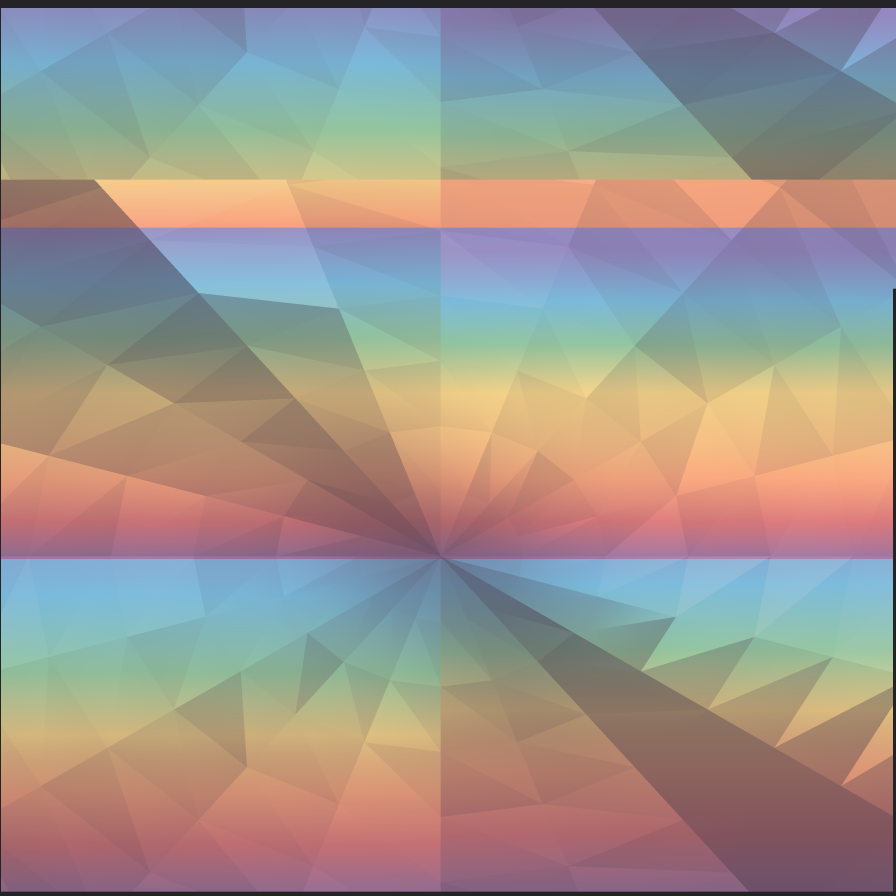
A Shadertoy shader for this background:

```glsl
// Faceted radial fan of translucent triangles over stacked spectral gradient bands.
#define CENTER vec2(0.492, 0.379)
#define FAN_STRETCH vec2(1.0, 0.79)
#define SECTORS 20.0
#define RING_STEP 0.092
#define FACET_CONTRAST 0.15
#define TOP_EDGE 0.991
#define PEACH_EDGE 0.7995
#define UPPER_EDGE 0.746
#define LOWER_EDGE 0.3763
#define FRAME_COLOR vec3(0.14, 0.14, 0.15)
#define SHADOW_COLOR vec3(0.29, 0.23, 0.29)
#define SAMPLES 3

const float TAU = 6.2831853;

// Shadow strength of each sector, counterclockwise; negative values lighten
const float SECTOR_SHADE[20] = float[20](
    0.02, 0.06, 0.15, 0.05, -0.03, 0.04, 0.28, 0.47, 0.34, 0.18,
    0.00, 0.06, 0.19, 0.09, 0.02, 0.17, 0.20, 0.48, 0.14, -0.10);

float hash(vec3 p) {
    p = fract(p * vec3(0.1031, 0.1130, 0.0973));
    p += dot(p, p.yzx + 33.33);
    return fract((p.x + p.y) * p.z);
}

// Purple, blue, green, yellow, orange, red, mauve
vec3 spectrum(float t) {
    const vec3 stops[7] = vec3[7](
        vec3(0.58, 0.54, 0.76), vec3(0.48, 0.73, 0.86), vec3(0.58, 0.77, 0.62),
        vec3(0.96, 0.83, 0.54), vec3(0.98, 0.66, 0.50), vec3(0.86, 0.48, 0.49),
        vec3(0.62, 0.46, 0.64));
    float x = clamp(t, 0.0, 0.999) * 6.0;
    int i = int(x);
    return mix(stops[i], stops[i + 1], fract(x));
}

// Signed shade of the triangle that contains p
float facetShade(vec2 p) {
    vec2 q = (p - CENTER) / FAN_STRETCH;
    float r = length(q);
    float turn = fract(atan(q.y, q.x) / TAU + 1.0) * SECTORS;
    int sector = min(int(turn), 19);

    // Straight chords and diagonals inside the sector
    float halfAngle = 0.5 * TAU / SECTORS;
    float a = (fract(turn) - 0.5) * 2.0 * halfAngle;
    float h = r * cos(a) / cos(halfAngle) / RING_STEP;
    float side = tan(a) / tan(halfAngle);
    float ring = floor(h);
    float outer = step(h * side, -ring + (h - ring) * (2.0 * ring + 1.0));

    float shade = SECTOR_SHADE[sector];
    if (sector == 6 && ring + 0.5 * outer > 4.25) shade = -0.12;
    if (sector == 18) shade += mix(-0.13, 0.13, outer) * smoothstep(2.0, 3.0, h);

    // Random tint, with a soft ramp across each triangle
    float tint = hash(vec3(float(sector), ring, outer) + 7.0) - 0.5;
    float ramp = (fract(h) - 0.5) * (outer - 0.5) + 0.12 * side;
    shade += FACET_CONTRAST * (tint + 0.35 * ramp) * smoothstep(0.02, 0.16, r);

    // Dim core, stretched along the falling diagonal
    vec2 d = p - CENTER;
    vec2 core = vec2(d.x - d.y, d.x + d.y) / vec2(0.27, 0.16);
    return shade + 0.36 * exp(-dot(core, core)) * (1.0 - max(shade, 0.0));
}

// Gradient phase of the band at p, and how dull that band is
vec2 bandPhase(vec2 p) {
    float right = step(CENTER.x, p.x);
    float t;
    if (p.y > PEACH_EDGE) {
        t = (TOP_EDGE - p.y) / (TOP_EDGE - PEACH_EDGE);
        return vec2(0.03 + 0.43 * t - 0.06 * right * (1.0 - t), 1.0);
    }
    if (p.y > UPPER_EDGE) {
        t = (PEACH_EDGE - p.y) / (PEACH_EDGE - UPPER_EDGE);
        return vec2(0.53 + 0.17 * t + right * 0.13 * (1.0 - t), 0.3);
    }
    if (p.y > LOWER_EDGE) {
        t = (UPPER_EDGE - p.y) / (UPPER_EDGE - LOWER_EDGE);
        float lag = 0.09 * sin(0.5 * TAU * clamp(2.0 * t - 1.0, 0.0, 1.0));
        return vec2(t - lag - 0.07 * right * smoothstep(0.5, 0.1, t), 0.0);
    }
    t = clamp((LOWER_EDGE - p.y) / LOWER_EDGE, 0.0, 1.0);
    float advance = 0.07 * right * sin(0.5 * TAU * t);
    return vec2(0.12 + 0.88 * pow(t, 1.3) + advance, 1.0);
}

vec3 background(vec2 p) {
    // Thin dark frame
    bool rightBar = p.x > 0.9965 && p.y < 0.678;
    if (p.y > TOP_EDGE || p.y < 0.005 || p.x < 0.0012 || rightBar) return FRAME_COLOR;

    // The top strip repeats the lower part of the fan
    vec2 fan = p - vec2(0.0, p.y > PEACH_EDGE ? 0.798 : 0.0);
    vec2 band = bandPhase(p);
    float shade = facetShade(fan) + 0.17 * band.y * smoothstep(0.3, 0.6, band.x);
    vec3 color = spectrum(band.x);
    color = mix(color, SHADOW_COLOR, clamp(shade, 0.0, 0.62));
    return mix(color, vec3(0.90), clamp(-shade, 0.0, 0.5));
}

void mainImage(out vec4 fragColor, in vec2 fragCoord) {
    // Average a small grid of samples to smooth every edge
    vec3 sum = vec3(0.0);
    for (int i = 0; i < SAMPLES * SAMPLES; i++) {
        vec2 offset = (vec2(i % SAMPLES, i / SAMPLES) + 0.5) / float(SAMPLES) - 0.5;
        sum += background((fragCoord + offset) / iResolution.xy);
    }
    fragColor = vec4(sum / float(SAMPLES * SAMPLES), 1.0);
}
```
